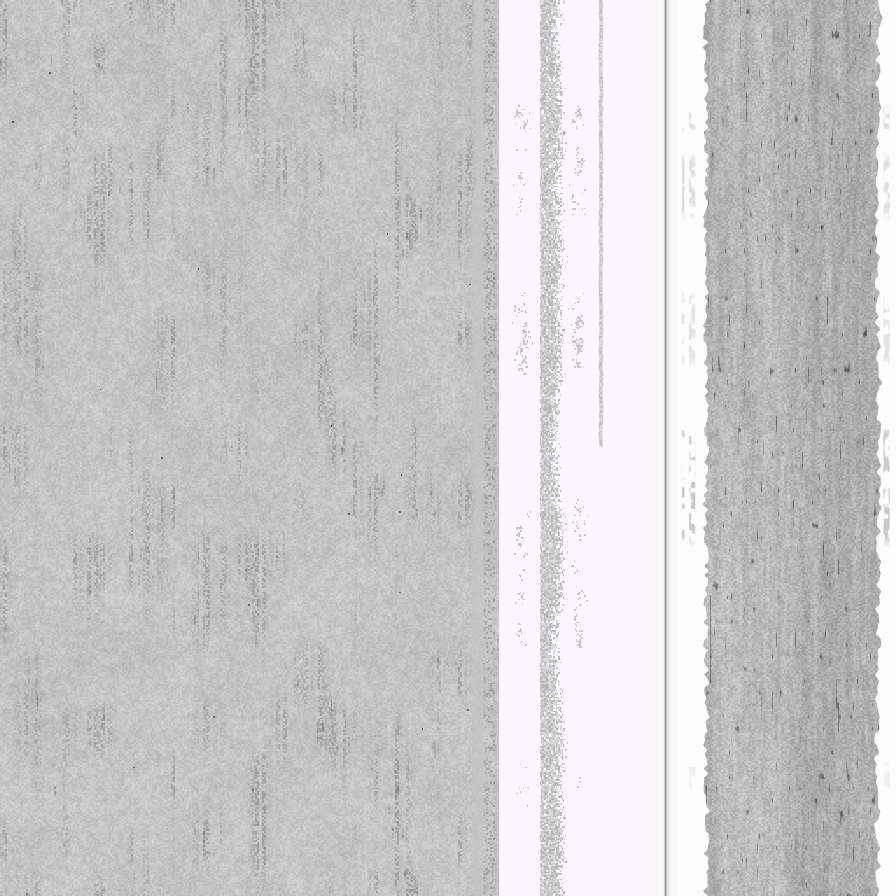
A Shadertoy shader for this pattern:

```glsl
// Grey woven grain panels with pale vertical strips, speckle and ragged edges.

float hash(vec2 p) {
    vec3 q = fract(vec3(p.xyx) * 0.1031);
    q += dot(q, q.yzx + 33.33);
    return fract((q.x + q.y) * q.z);
}

float noise(vec2 p) {
    vec2 i = floor(p), f = fract(p);
    f = f * f * (3.0 - 2.0 * f);
    return mix(mix(hash(i), hash(i + vec2(1, 0)), f.x),
               mix(hash(i + vec2(0, 1)), hash(i + vec2(1, 1)), f.x), f.y);
}

// Fine grain on a grid fixed to the canvas
float grain(vec2 uv, float seed) {
    return hash(floor(uv * 512.0) + seed);
}

// Smooth-edged interval from a to b
float span(float a, float b, float x, float soft) {
    return smoothstep(a - soft, a + soft, x) * (1.0 - smoothstep(b - soft, b + soft, x));
}

// Wide cloth panel: soft mottling, dotted threads and rare dark slivers
float clothTone(vec2 uv) {
    float tone = 0.768 + 0.075 * (grain(uv, 3.0) - 0.5);
    tone += 0.045 * (noise(uv * vec2(170, 150)) - 0.5);
    tone += 0.03 * (noise(uv * vec2(24, 18)) - 0.5);
    float thread = hash(vec2(floor(uv.x * 256.0), 7.0));
    float patches = smoothstep(0.45, 0.85, noise(uv * vec2(45, 16) + 9.0));
    float dots = step(0.5, grain(uv, 41.0));
    tone -= 0.13 * patches * dots * smoothstep(0.35, 0.9, thread);
    float sliver = noise(vec2(floor(uv.x * 512.0) * 1.37, uv.y * 42.0));
    tone -= 0.24 * smoothstep(0.83, 0.97, sliver) * patches * grain(uv, 19.0);
    tone -= 0.4 * step(0.9996, grain(uv, 83.0));
    // Calm margin, then a dotted selvage
    float calm = span(0.527, 0.539, uv.x, 0.001);
    tone = mix(tone, 0.772 + 0.035 * (grain(uv, 5.0) - 0.5), 0.75 * calm);
    float selvage = span(0.540, 0.553, uv.x, 0.001);
    return tone - 0.12 * selvage * step(0.8, grain(uv, 29.0));
}

// Narrow panel: darker, with long brushed streaks
float brushedTone(vec2 uv) {
    float tone = 0.725 - 0.04 * smoothstep(0.86, 0.91, uv.x);
    tone -= 0.025 * smoothstep(0.81, 0.788, uv.x);
    tone += 0.11 * (grain(uv, 11.0) - 0.5);
    tone += 0.07 * (noise(uv * vec2(300, 22)) - 0.5);
    tone += 0.06 * (noise(uv * vec2(90, 3)) - 0.5);
    tone += 0.05 * (noise(uv * vec2(190, 130)) - 0.5);
    float sliver = noise(uv * vec2(420, 75) + 31.0);
    return tone - 0.28 * smoothstep(0.87, 0.99, sliver);
}

// Heights at which loose specks gather
float speckRows(float y) {
    float rows = span(0.857, 0.882, y, 0.004) + 0.5 * span(0.765, 0.83, y, 0.01);
    rows += span(0.59, 0.665, y, 0.012) + 0.6 * span(0.28, 0.44, y, 0.015);
    return rows + 0.25 * span(0.1, 0.15, y, 0.01);
}

void mainImage(out vec4 fragColor, in vec2 fragCoord) {
    vec2 uv = fragCoord / iResolution.xy;
    float px = 0.7 / iResolution.x;

    // Pale ground: pinkish strip, then neutral white
    vec3 color = mix(vec3(0.99, 0.97, 0.997), vec3(0.975), smoothstep(0.722 - px, 0.722 + px, uv.x));
    color = mix(color, vec3(0.993), smoothstep(0.754, 0.757, uv.x));

    // Loose specks in two columns
    float rows = speckRows(uv.y);
    float clump = smoothstep(0.4, 0.75, noise(uv * vec2(150, 110) + 4.0));
    for (int i = 0; i < 2; i++) {
        float d = (uv.x - 0.582 - 0.064 * float(i)) / 0.006;
        float amount = exp(-d * d) * rows * clump;
        color = mix(color, vec3(0.73), 0.8 * step(1.0 - 0.6 * amount, grain(uv, 57.0)));
    }

    // Speckled band, solid on the left and dissolving on the right
    float fade = 0.619 + 0.012 * (noise(vec2(uv.y * 24.0, 2.0)) - 0.5);
    float density = smoothstep(0.603 - px, 0.603 + px, uv.x)
                  * (1.0 - smoothstep(fade - 0.006, fade + 0.011, uv.x));
    float bandTone = 0.79 + 0.18 * (grain(uv, 13.0) - 0.5);
    color = mix(color, vec3(bandTone), step(1.0 - 0.95 * density, grain(uv, 67.0)));

    // Thin broken thread hanging from the top
    float wobble = 0.0012 * (noise(vec2(uv.y * 130.0, 6.0)) - 0.5);
    float hanging = span(0.6685, 0.6728, uv.x + wobble, px) * smoothstep(0.5, 0.503, uv.y);
    color = mix(color, vec3(0.78 + 0.16 * (grain(uv, 23.0) - 0.5)), 0.85 * hanging);

    // Crisp dark seam with a soft shadow
    color -= 0.07 * span(0.741, 0.747, uv.x, 0.001);
    color = mix(color, vec3(0.6), span(0.7418, 0.7438, uv.x, px));

    // Faint dashes beside both ragged edges
    float dashRows = 0.6 * span(0.855, 0.88, uv.y, 0.003) + 0.6 * span(0.76, 0.825, uv.y, 0.01)
                   + 0.5 * span(0.595, 0.67, uv.y, 0.01) + span(0.395, 0.52, uv.y, 0.008)
                   + 0.25 * span(0.12, 0.15, uv.y, 0.005);
    float dashCols = span(0.761, 0.764, uv.x, px) + span(0.769, 0.776, uv.x, 0.001)
                   + span(0.986, 0.993, uv.x, 0.001);
    float dashes = smoothstep(0.35, 0.65, noise(uv * vec2(190, 170)));
    color -= 0.2 * dashRows * dashCols * dashes;

    // Ragged brushed panel
    float rag = 0.006 * (noise(vec2(uv.y * 190.0, 1.0)) - 0.5) + 0.003 * (noise(vec2(uv.y * 40.0, 8.0)) - 0.5);
    float ragRight = 0.007 * (noise(vec2(uv.y * 150.0, 5.0)) - 0.5) + 0.004 * (noise(vec2(uv.y * 12.0, 3.0)) - 0.5);
    color = mix(color, vec3(brushedTone(uv)), span(0.788 + rag, 0.980 + ragRight, uv.x, px));

    // Wide cloth panel
    color = mix(vec3(clothTone(uv)), color, smoothstep(0.557 - px, 0.557 + px, uv.x));
    fragColor = vec4(clamp(color, 0.0, 1.0), 1.0);
}
```
